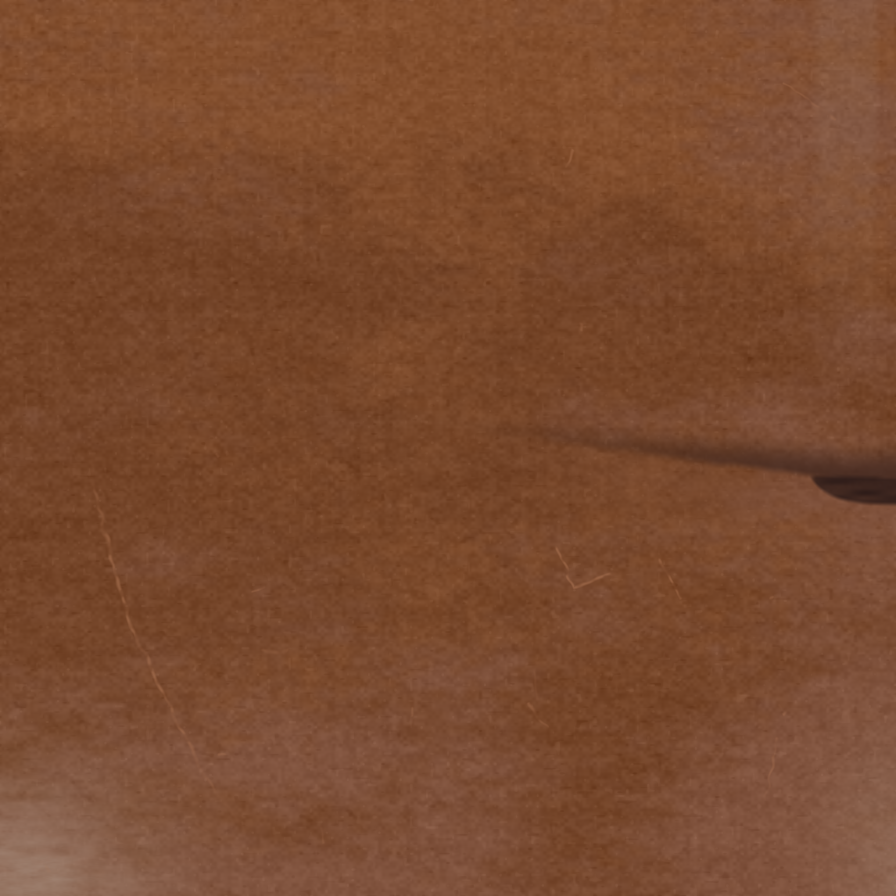
A Shadertoy shader for this texture:

```glsl
// Varnished brown wood with faint grain, fine scratches, soft glare and a dark crack.
const vec3 WOOD = vec3(0.450, 0.262, 0.150);
const vec3 WARM_WOOD = vec3(0.518, 0.312, 0.180);
const vec3 DUSTY_WOOD = vec3(0.500, 0.320, 0.236);
const vec3 GLARE = vec3(0.630, 0.520, 0.455);
const vec3 CRACK_SHADOW = vec3(0.265, 0.160, 0.125);
const vec3 CRACK_CORE = vec3(0.165, 0.100, 0.090);
const vec3 SCRATCH = vec3(0.680, 0.460, 0.330);
const float SPECKLE = 0.078;
const float FLECK = 0.030;
const float STREAK = 0.032;
const float SCRATCH_WIDTH = 0.0017;
const int SCRATCH_COUNT = 30;

float hash(vec2 p) {
    return fract(sin(dot(p, vec2(127.1, 311.7))) * 43758.5453);
}

float noise(vec2 p) {
    vec2 i = floor(p);
    vec2 f = fract(p);
    f = f * f * (3.0 - 2.0 * f);
    return mix(mix(hash(i), hash(i + vec2(1, 0)), f.x),
               mix(hash(i + vec2(0, 1)), hash(i + vec2(1, 1)), f.x), f.y);
}

float fbm(vec2 p) {
    float sum = 0.0;
    float weight = 0.5;
    for (int i = 0; i < 4; i++) {
        sum += weight * noise(p);
        p = p * 2.03 + 17.3;
        weight *= 0.5;
    }
    return sum / 0.9375;
}

float segment(vec2 p, vec2 a, vec2 b) {
    vec2 ab = b - a;
    return length(p - a - ab * clamp(dot(p - a, ab) / dot(ab, ab), 0.0, 1.0));
}

float stroke(float d) {
    return 1.0 - smoothstep(0.0, 1.6 * SCRATCH_WIDTH, d);
}

// Broad tints, faint horizontal grain, blotchy speckle and small flecks
vec3 woodColor(vec2 p) {
    float cloud = fbm(p * vec2(4.0, 7.0) + 4.0) - 0.5;
    float patches = fbm(p * vec2(6.0, 13.0) + 31.0) - 0.5;
    float mottle = noise(p * vec2(55.0, 80.0) + 7.0) - 0.5;
    float top = smoothstep(0.62, 0.98, p.y + 0.18 * (p.x - 0.5));
    float warm = 0.08 + 0.80 * top + 1.5 * cloud + 0.30 * mottle;
    float dusty = 0.02 + 0.68 * smoothstep(0.36, 0.0, p.y)
                + 0.45 * smoothstep(0.72, 1.0, p.x) + 1.4 * patches - 0.35 * mottle;
    vec3 color = mix(WOOD, WARM_WOOD, smoothstep(0.0, 0.9, warm));
    color = mix(color, DUSTY_WOOD, smoothstep(0.0, 0.9, dusty));
    float streak = fbm(p * vec2(12.0, 100.0)) - 0.5;
    float speckle = 0.5 * noise(p * vec2(125.0, 165.0)) + 0.5 * noise(p * 250.0 + 5.0) - 0.5;
    float fleck = smoothstep(0.78, 1.0, noise(p * 170.0 + 40.0))
                - smoothstep(0.78, 1.0, noise(p * vec2(110.0, 190.0) + 80.0));
    return color + STREAK * streak + SPECKLE * speckle + FLECK * fleck;
}

// Soft reflections in the lower corners and a pale upright band
vec3 addGlare(vec3 color, vec2 p) {
    float ripple = 0.6 + 0.8 * fbm(p * vec2(30.0, 100.0));
    vec2 l = p * vec2(6.5, 8.5);
    float left = 0.72 * exp(-dot(l, l)) + 0.10 * exp(-length(p * vec2(3.0, 5.0)));
    vec2 r = (p - vec2(1.02, 0.04)) * vec2(11.0, 8.0);
    float right = 0.42 * exp(-dot(r, r));
    float upright = smoothstep(0.90, 0.92, p.x) * (1.0 - smoothstep(0.972, 0.984, p.x))
                  * smoothstep(0.50, 0.95, p.y);
    return mix(color, GLARE, clamp((left + right) * ripple + 0.15 * upright, 0.0, 1.0));
}

// Tapering shadow with a clear lower lip, opening into a dark slit
vec3 addCrack(vec3 color, vec2 p) {
    float along = clamp((p.x - 0.48) / 0.52, 0.0, 1.0);
    float lip = max(0.466, 0.525 - 0.069 * along) + 0.003 * (noise(p.xx * 40.0) - 0.5);
    float height = p.y - lip;
    float reach = 0.014 + 0.022 * along;
    float blur = mix(0.010, 0.004, along);
    float shadow = smoothstep(-blur, blur, height)
                 * (1.0 - smoothstep(0.1 * reach, 1.4 * reach, height));
    color = mix(color, CRACK_SHADOW, shadow * smoothstep(-0.1, 0.95, along) * 0.85);
    float below = exp(-abs(height + 0.03) * 35.0) * smoothstep(0.0, 0.6, along);
    color = mix(color, DUSTY_WOOD, 0.35 * below * (1.0 - smoothstep(-0.006, 0.0, height)));
    float slitTop = 0.470 - 0.03 * (p.x - 0.90);
    float slitBottom = 0.436 + 0.034 * exp(-45.0 * max(p.x - 0.902, 0.0));
    float slit = smoothstep(slitBottom - 0.003, slitBottom + 0.004, p.y)
               * (1.0 - smoothstep(slitTop - 0.004, slitTop + 0.003, p.y))
               * smoothstep(0.900, 0.912, p.x);
    float fade = 0.68 + 0.3 * noise(p * vec2(30.0, 160.0));
    return mix(color, CRACK_CORE, slit * fade);
}

// One long curved scratch, a hooked pair and scattered short nicks, all worn thin
float scratches(vec2 p) {
    vec2 wobble = p + 0.005 * (vec2(noise(p * 90.0), noise(p * 90.0 + 9.0)) - 0.5);
    float wear = smoothstep(0.25, 0.75, noise(p * 130.0 + 2.0));
    float drop = clamp((0.50 - p.y) / 0.44, 0.0, 1.0);
    float path = 0.10 + 0.05 * drop + 0.13 * drop * drop + 0.004 * (noise(p.yy * 28.0) - 0.5);
    float ends = smoothstep(0.05, 0.22, p.y) * (1.0 - smoothstep(0.38, 0.51, p.y));
    float mark = stroke(abs(wobble.x - path) * 0.75) * ends * (0.15 + 0.35 * wear);

    float hook = min(segment(wobble, vec2(0.622, 0.39), vec2(0.64, 0.345)),
                     segment(wobble, vec2(0.64, 0.345), vec2(0.688, 0.36)));
    hook = min(hook, segment(wobble, vec2(0.738, 0.375), vec2(0.759, 0.332)));
    mark = max(mark, stroke(hook) * (0.08 + 0.42 * wear));

    for (int i = 0; i < SCRATCH_COUNT; i++) {
        float id = float(i);
        vec2 start = vec2(hash(vec2(id, 1.0)), hash(vec2(id, 2.0)));
        float angle = 6.2832 * hash(vec2(id, 3.0));
        float size = 0.003 + 0.07 * pow(hash(vec2(id, 4.0)), 3.0);
        float d = segment(wobble, start, start + size * vec2(cos(angle), sin(angle)));
        mark = max(mark, stroke(d) * (0.05 + 0.35 * wear * hash(vec2(id, 5.0))));
    }
    return mark;
}

void mainImage(out vec4 fragColor, in vec2 fragCoord) {
    vec2 p = fragCoord / iResolution.xy;
    vec3 color = addCrack(addGlare(woodColor(p), p), p);
    color = mix(color, SCRATCH, scratches(p));
    fragColor = vec4(clamp(color, 0.0, 1.0), 1.0);
}
```
